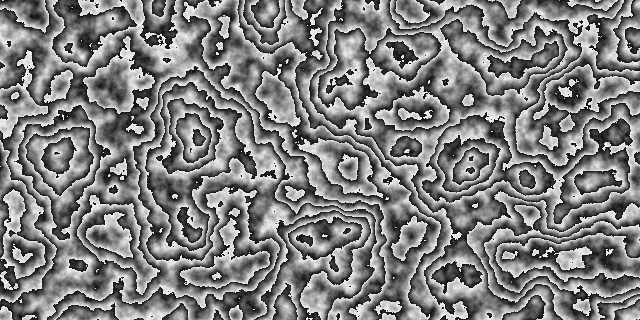
A WebGL 2 fragment shader for this texture:

```glsl
#version 300 es
precision highp float;
// Draws rough fractal terrain as repeating black-to-white height bands.

uniform vec2 u_resolution;
out vec4 fragColor;

const int OCTAVES = 7;
const float BASE_CELLS = 3.4;    // coarsest noise cells per canvas height
const float BAND_COUNT = 6.0;    // strength of the coarsest octave, in bands
const float GAIN = 0.48;         // amplitude ratio between octaves
const float DARKEST = 0.06;
const float LIGHTEST = 0.965;
const mat2 TURN = mat2(0.8, 0.6, -0.6, 0.8);

// Sine-free hash: two values in 0..1 for each lattice cell
vec2 hash2(vec2 cell) {
    vec3 q = fract(cell.xyx * vec3(0.1031, 0.1030, 0.0973));
    q += dot(q, q.yzx + 33.33);
    return fract((q.xx + q.yz) * q.zy);
}

// Contribution of one lattice corner
float cornerSlope(vec2 cell, vec2 offset) {
    return dot(hash2(cell) * 2.0 - 1.0, offset);
}

// Gradient noise with a quintic fade
float gradientNoise(vec2 p) {
    vec2 cell = floor(p);
    vec2 f = p - cell;
    vec2 fade = f * f * f * (f * (f * 6.0 - 15.0) + 10.0);
    vec2 e = vec2(1.0, 0.0);
    float low = mix(cornerSlope(cell, f), cornerSlope(cell + e.xy, f - e.xy), fade.x);
    float high = mix(cornerSlope(cell + e.yx, f - e.yx),
                     cornerSlope(cell + e.xx, f - e.xx), fade.x);
    return mix(low, high, fade.y);
}

// Sum of turned octaves, measured in bands
float terrainHeight(vec2 p, float amplitude, float gain) {
    float height = 0.0;
    for (int i = 0; i < OCTAVES; i++) {
        height += amplitude * gradientNoise(p);
        p = TURN * p * 2.0 + vec2(17.3, 41.7);
        amplitude *= gain;
    }
    return height;
}

// Grey ramp per band; its drop is softened over the given width
float bandTone(float height, float width) {
    float ramp = fract(height);
    float tone = mix(DARKEST, LIGHTEST, ramp);
    return mix(DARKEST, tone, smoothstep(0.0, width, 1.0 - ramp));
}

void main() {
    vec2 uv = gl_FragCoord.xy / u_resolution.y;
    float height = terrainHeight(uv * BASE_CELLS + vec2(23.4, 11.8), BAND_COUNT, GAIN);
    float edge = clamp(0.25 * fwidth(height), 0.001, 0.06);
    fragColor = vec4(vec3(bandTone(height, edge)), 1.0);
}
```
